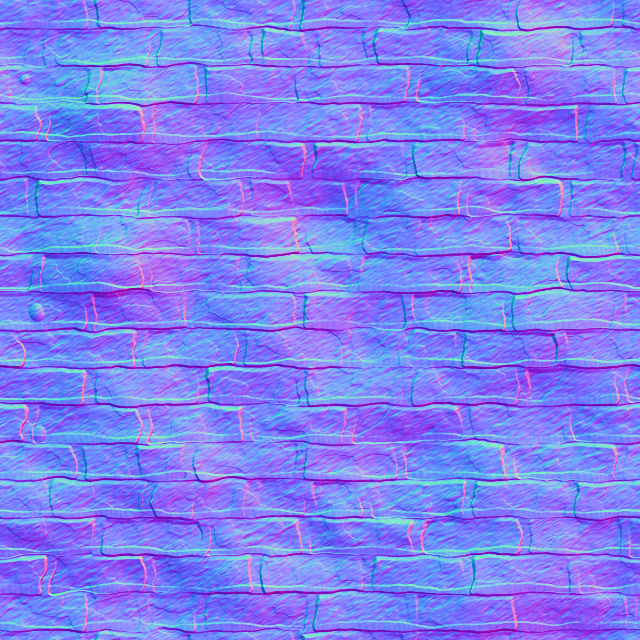
Reproduce this texture map procedurally as a WebGL 1 fragment shader.

```glsl
precision highp float;
uniform vec2 u_resolution;

// Layout, in canvas units unless noted
const vec2 GRID = vec2(6.0, 17.0);        // bricks across, courses down
const float COURSE_SHIFT = 0.24;          // in courses
const float BOND_SHIFT = 0.14;            // in bricks
const float BOND_JITTER = 0.2;            // in bricks
const float HEADER_SHARE = 0.07;          // bricks split into two halves
const float LEDGE_WIDTH = 0.0135;
const float LEDGE_HEIGHT = 0.0040;
const float LEDGE_RISE = 0.0024;
const float JOINT_GAP = 0.006;
const float CORNER = 0.007;
const float BRICK_LOW = -0.0006;
const float BRICK_HIGH = 0.0032;
const vec2 BRICK_TILT = vec2(0.16, 0.3);
// Wear: cells per canvas and relief height
const vec2 BROAD_CELLS = vec2(6.0, 7.0);
const vec2 CHUNK_CELLS = vec2(24.0, 34.0);
const vec2 CHIP_CELLS = vec2(72.0, 88.0);
const vec2 GRAIN_CELLS = vec2(150.0, 180.0);
const float BROAD_RELIEF = 0.026;
const float SWELL_RELIEF = 0.0048;
const float CHUNK_RELIEF = 0.0028;
const float FLAKE_RELIEF = 0.0011;
const float CHIP_RELIEF = 0.0010;
const float FACET_RELIEF = 0.0008;
const float PIT_RELIEF = 0.0005;
const float GRAIN_RELIEF = 0.0007;
const float STREAK_RELIEF = 0.00014;
const vec2 KNOB_CELLS = vec2(9.0, 11.0);
const float KNOB_SHARE = 0.07;
const float SAMPLE_STEP = 0.0016;
const float TAU = 6.2831853;

vec2 hash2(vec2 p) {
  vec3 q = fract(p.xyx * vec3(0.1031, 0.1030, 0.0973));
  q += dot(q, q.yzx + 33.33);
  return fract((q.xx + q.yz) * q.zy);
}

// Tiling cellular noise: x = distance to cell border, y = signed smooth lumps
vec2 cellular(vec2 uv, vec2 cells) {
  vec2 p = uv * cells;
  vec2 id = floor(p);
  vec2 f = p - id;
  float nearest = 4.0;
  float second = 4.0;
  float lumps = 0.0;
  for (int j = -1; j <= 1; j++) {
    for (int i = -1; i <= 1; i++) {
      vec2 cell = vec2(float(i), float(j));
      vec2 seed = hash2(mod(id + cell, cells) + cells.yx);
      vec2 toSeed = cell + seed - f;
      float d2 = dot(toSeed, toSeed);
      float d = sqrt(d2);
      second = min(second, max(nearest, d));
      nearest = min(nearest, d);
      float w = max(0.0, 1.0 - d2);
      lumps += (fract(seed.x * 17.3 + seed.y * 9.1) * 2.0 - 1.0) * w * w * w;
    }
  }
  return vec2(second - nearest, lumps);
}

// Sparse round mortar blobs
float knobs(vec2 uv) {
  vec2 p = uv * KNOB_CELLS;
  vec2 id = mod(floor(p), KNOB_CELLS);
  vec2 offset = (fract(p) - mix(vec2(0.3), vec2(0.7), hash2(id + 71.0))) / KNOB_CELLS;
  vec2 kind = hash2(id + 137.0);
  float radius = mix(0.007, 0.015, kind.y);
  float dome = max(0.0, 1.0 - dot(offset, offset) / (radius * radius));
  return step(kind.x, KNOB_SHARE) * dome * radius * 0.45;
}

float roundedBox(vec2 p, vec2 halfSize, float radius) {
  vec2 q = abs(p) - halfSize + radius;
  return length(max(q, 0.0)) + min(max(q.x, q.y), 0.0) - radius;
}

float wallHeight(vec2 uv) {
  vec2 slanted = vec2(uv.x - uv.y, uv.y);
  vec2 broad = cellular(uv, BROAD_CELLS);
  vec2 chunk = cellular(uv, CHUNK_CELLS);
  vec2 chip = cellular(slanted, CHIP_CELLS);
  vec2 grain = cellular(slanted, GRAIN_CELLS);

  // Uneven courses and joints
  vec2 p = uv;
  p.y += 0.0012 * sin(TAU * (3.0 * uv.x + 2.0 * uv.y)) + 0.0009 * sin(TAU * (11.0 * uv.x - 5.0 * uv.y));
  p.y += 0.0034 * chunk.y + 0.0013 * chip.y;
  p.x += 0.0025 * sin(TAU * (13.0 * uv.y + 2.0 * uv.x)) + 0.004 * chunk.y + 0.0015 * chip.y;

  // Running bond: every other course moves by half a brick
  float course = p.y * GRID.y - COURSE_SHIFT;
  float row = mod(floor(course), GRID.y);
  float above = fract(course) / GRID.y;
  vec2 rowRandom = hash2(vec2(row, 19.0));
  float column = p.x * GRID.x + BOND_SHIFT + 0.5 * mod(row, 2.0) + BOND_JITTER * (rowRandom.x - 0.5);
  column += 0.04 * sin(TAU * (2.0 * p.x + rowRandom.y));

  // Brick, sometimes cut into two headers
  vec2 brick = vec2(mod(floor(column), GRID.x), row);
  float parts = 1.0 + step(hash2(brick + 43.0).x, HEADER_SHARE);
  float along = fract(column) * parts;
  brick.x += 0.5 * floor(along);
  vec2 brickRandom = hash2(brick * 2.0 + 5.0);
  vec2 tilt = (hash2(brick * 2.0 + 91.0) - 0.5) * BRICK_TILT;

  // Smeared mortar ledge under each course, broken in places
  float ledgeTop = LEDGE_WIDTH * (1.0 + 0.45 * chunk.y + 0.2 * sin(TAU * (5.0 * uv.x + rowRandom.x)));
  float fall = 1.0 - smoothstep(ledgeTop - 0.0035, ledgeTop, above);
  float ledge = smoothstep(0.0, LEDGE_RISE, above) * fall;
  float fullness = 0.85 + 0.4 * broad.y + 0.4 * chunk.y + 0.25 * sin(TAU * (4.0 * uv.x + rowRandom.y));
  float ledgeShape = ledge * (1.0 - 0.2 * above / ledgeTop) * clamp(fullness, 0.3, 1.4);

  // Brick face, its foot buried in the ledge and its top edge worn soft
  vec2 size = vec2(1.0 / (GRID.x * parts), 1.0 / GRID.y);
  vec2 local = vec2((fract(along) - 0.5) * size.x, above - 0.5 * size.y);
  float edge = roundedBox(local, 0.5 * size - vec2(JOINT_GAP, 0.0), CORNER);
  float softness = mix(0.0035, 0.008, smoothstep(0.0, 0.5 * size.y, local.y));
  float face = 1.0 - smoothstep(-softness, 0.0, edge);
  float level = mix(BRICK_LOW, BRICK_HIGH, brickRandom.x);
  float h = face * (level + dot(tilt, local)) + LEDGE_HEIGHT * ledgeShape;

  // Weathered relief, smoother on mortar
  float rough = mix(1.0, 0.35, ledge);
  float flakes = smoothstep(-0.06, 0.06, chunk.y + 0.2 * chip.y);
  float pits = smoothstep(0.25, 0.4, chip.y) * smoothstep(-0.1, 0.25, broad.y);
  float fine = CHIP_RELIEF * chip.y + FACET_RELIEF * chip.x - PIT_RELIEF * pits + GRAIN_RELIEF * grain.y;
  h += rough * (CHUNK_RELIEF * chunk.y + FLAKE_RELIEF * flakes + fine);
  float drift = 4.0 * chunk.y + 3.0 * sin(TAU * 9.0 * uv.x);
  h += STREAK_RELIEF * ledge * (sin(TAU * 67.0 * uv.x + drift) + sin(TAU * 109.0 * uv.x - drift));

  // Slow bulges of the whole wall
  float swell = -SWELL_RELIEF * sin(TAU * 2.0 * (uv.y - 0.88));
  return h + swell + BROAD_RELIEF * broad.y + knobs(p);
}

void main() {
  vec2 uv = gl_FragCoord.xy / u_resolution;
  float here = wallHeight(uv);
  float right = wallHeight(uv + vec2(SAMPLE_STEP, 0.0));
  float up = wallHeight(uv + vec2(0.0, SAMPLE_STEP));
  vec3 normal = normalize(vec3(here - right, here - up, SAMPLE_STEP));
  gl_FragColor = vec4(normal * 0.5 + 0.5, 1.0);
}
```
